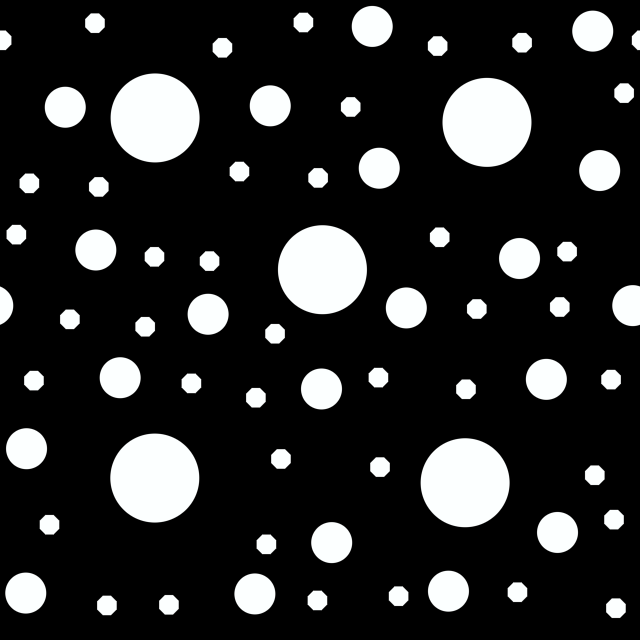
Give the GLSL for this pattern, as a Shadertoy shader.

```glsl
// White dots of three sizes scattered on black, in a tile that wraps.
// Five large discs form a loose quincunx; a sheared, jittered 9 x 9 lattice
// holds medium discs and small octagons, leaving clear rings round the large ones.

const float LARGE = 0.0695, MEDIUM = 0.032, SMALL = 0.0153;

vec2 hash2(vec2 p) {
    return fract(sin(vec2(dot(p, vec2(127.1, 311.7)),
                          dot(p, vec2(269.5, 183.3)))) * 43758.5453);
}

// Shortest offset between two points on the repeating tile
vec2 wrapped(vec2 v) {
    return v - floor(v + 0.5);
}

float octagon(vec2 v, float r) {
    v = abs(v);
    return max(max(v.x, v.y), (v.x + v.y) * 0.7071) - r;
}

// Four corners of the quincunx, then its middle
vec2 largeCentre(int k) {
    vec2 corner = vec2(k % 2, k / 2) * 2.0 - 1.0;
    if (k == 4) corner = vec2(0.0, 0.2);
    vec2 jitter = hash2(vec2(k, 17.0)) - 0.5;
    return vec2(0.49, 0.53) + corner * vec2(0.25, 0.285) + 0.06 * jitter;
}

// True if a dot of radius r would crowd a large disc
bool crowded(vec2 centre, float r) {
    for (int k = 0; k < 5; k++)
        if (length(wrapped(centre - largeCentre(k))) < LARGE + r + 0.034) return true;
    return false;
}

// Signed distance to the nearest dot, exact enough close to the edges
float dots(vec2 p) {
    float d = 1.0;
    for (int k = 0; k < 5; k++)
        d = min(d, length(wrapped(p - largeCentre(k))) - LARGE);

    // Every third dot of a row is medium; the shear of 4/3 spreads them evenly
    for (int j = 0; j < 9; j++)
    for (int i = 0; i < 9; i++) {
        vec2 cell = vec2(i, j);
        vec2 centre = (cell + 0.5 + vec2(cell.y * 4.0 / 3.0, 0.0)) / 9.0;
        centre += 0.05 * (hash2(cell + 3.0) - 0.5);
        bool isMedium = i % 3 == 0;
        vec2 v = wrapped(p - centre);
        float dotDist = isMedium ? length(v) - MEDIUM : octagon(v, SMALL);
        if (dotDist < min(d, 0.01) && !crowded(centre, isMedium ? MEDIUM : SMALL))
            d = dotDist;
    }
    return d;
}

void mainImage(out vec4 fragColor, in vec2 fragCoord) {
    vec2 uv = fragCoord / iResolution.xy;
    float edge = 0.7 / iResolution.y;
    float ink = 1.0 - smoothstep(-edge, edge, dots(uv));
    fragColor = vec4(vec3(0.99, 1.0, 1.0) * ink, 1.0);
}
```
